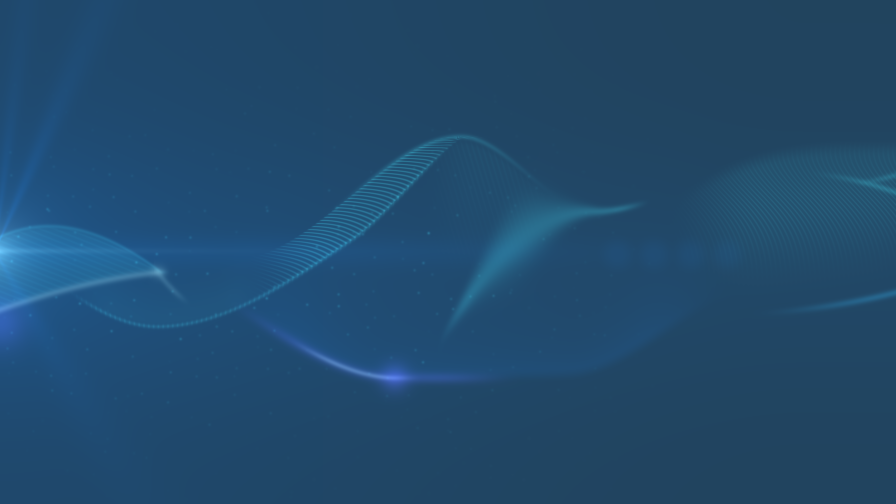
A WebGL 2 fragment shader for this background:

```glsl
#version 300 es
precision highp float;
// Translucent cyan wave ribbons with a lens flare on a deep blue backdrop.
uniform vec2 u_resolution;
out vec4 fragColor;

const vec3 SLATE = vec3(.13, .265, .37);
const vec3 BLUE = vec3(0., .14, .32);
const vec3 CYAN = vec3(.10, .42, .40);
const vec3 VIOLET = vec3(.20, .16, .55);
const vec3 PALE = vec3(.36, .42, .36);

float hash(vec2 p) {
  return fract(sin(dot(p, vec2(127.1, 311.7))) * 43758.5453);
}

// Cubic height between two points with the given end slopes.
float cubic(float x, float ax, float ay, float bx, float by, float sa, float sb) {
  float h = bx - ax, t = clamp((x - ax) / h, 0., 1.);
  return mix(ay, by, t * t * (3. - 2. * t)) + h * t * (1. - t) * (sa * (1. - t) - sb * t);
}

float span(float x, float a, float b, float soft) {
  return smoothstep(a - soft, a + soft, x) * (1. - smoothstep(b - soft, b + soft, x));
}

float bell(float d, float width) {
  return exp(-d * d / (width * width));
}

float spot(vec2 p, vec2 center, float radius) {
  return bell(length(p - center), radius);
}

// Distance to a height curve, corrected for its steepness.
float gap(float y, float height) {
  float slope = dFdx(height) * u_resolution.y;
  return (y - height) / sqrt(1. + min(slope * slope, 9.));
}

float lines(float phase) {
  return pow(.5 + .5 * cos(6.28318 * phase), 2.);
}

float dust(vec2 p, float cells) {
  vec2 id = floor(p * cells);
  vec2 center = .2 + .6 * vec2(hash(id), hash(id + 17.3));
  float level = step(.6, hash(id + 41.7)) * hash(id + 9.1);
  return level * spot(fract(p * cells), center, .0028 * cells);
}

vec3 backdrop(vec2 p) {
  float left = 1. - smoothstep(0., 1.6, p.x);
  float blue = .17 * left + bell(p.y - .46, .25) * (.09 + .1 * left);
  blue += .15 * bell(p.y - .5, .03) * (1. - smoothstep(.5, 1.55, p.x));
  return SLATE + BLUE * blue - .01 * left;
}

vec3 flare(vec2 p) {
  vec2 q = p - vec2(-.01, .502);
  float angle = atan(q.y, q.x), r = length(q);
  float rays = bell(angle - 1.16, .07) + .7 * bell(angle - 1.45, .05) + .5 * bell(angle + 1.05, .12);
  vec3 light = BLUE * (.3 * rays * exp(-r * 2.6) + .35 * exp(-r * 6.));
  light += PALE * (.75 * exp(-r * 26.) + .22 * bell(q.y, .006) * exp(-r * 4.5));
  return light + VIOLET * .35 * spot(p, vec2(0., .36), .05);
}

vec3 leftSheet(vec2 p) {
  float top = cubic(p.x, 0., .53, .32, .46, .45, -.75);
  float low = cubic(p.x, 0., .385, .32, .46, .35, .1);
  float fill = smoothstep(-.004, .012, p.y - low) * smoothstep(-.003, .01, top - p.y);
  float grain = .8 + .2 * lines((p.y + .4 * p.x) * 90.);
  vec3 light = CYAN * (.22 * fill * grain + .22 * bell(p.y - top, .004));
  light += PALE * .36 * bell(p.y - low, .007);
  light *= 1. - smoothstep(.3, .34, p.x);
  float tail = cubic(p.x, .305, .47, .4, .385, -1.4, -.5);
  light += PALE * .22 * bell(gap(p.y, tail), .006) * span(p.x, .31, .36, .02);
  return light + PALE * .25 * spot(p, vec2(.315, .46), .014);
}

vec3 coilRibbon(vec2 p) {
  float top = cubic(p.x, .5, .49, .914, .729, .2, 0.);
  float low = cubic(p.x, .139, .421, .3125, .352, -.7, 0.);
  if (p.x > .3125) low = cubic(p.x, .3125, .352, .694, .521, 0., .68);
  if (p.x > .694) low = cubic(p.x, .694, .521, .914, .725, .68, .7);
  float ridge = p.x < .914 ? top : cubic(p.x, .914, .729, 1.17, .582, 0., -.1);
  float t = clamp((p.y - low) / max(top - low, .01), 0., 1.);
  float inside = smoothstep(-.003, .003, p.y - low) * smoothstep(-.003, .003, top - p.y);
  float coil = lines((.55 * p.x + .83 * p.y) / .0095 + 3. * t * t);
  float light = inside * span(p.x, .57, .9, .08) * (.06 + .35 * coil);
  float beads = .6 + .4 * lines(p.x * 105.);
  light += .32 * beads * bell(gap(p.y, low), .004) * span(p.x, .17, .86, .04);
  light += .26 * bell(gap(p.y, ridge), .005) * span(p.x, .72, 1.02, .1);
  // Thin threads hanging below the crest.
  float under = smoothstep(0., .02, ridge - p.y) * smoothstep(.42, .72, p.y);
  float threads = .6 + .4 * lines(p.x * 100. + p.y * 30.);
  light += .09 * under * threads * span(p.x, .89, 1.05, .06);
  // Faint veil inside the lower loop.
  float veil = smoothstep(0., .01, p.y - low) * bell(p.y - low, .07);
  return CYAN * (light + .08 * veil * span(p.x, .18, .5, .05));
}

vec3 centerSheet(vec2 p) {
  float spine = cubic(p.x, .87, .315, 1.18, .579, 1.7, 0.);
  if (p.x > 1.18) spine = cubic(p.x, 1.18, .579, 1.31, .604, 0., .25);
  float d = gap(p.y, spine), width = .006 + .042 * bell(p.x - 1.04, .09);
  float light = .28 * bell(d - .2 * width, width) + .08 * bell(d, .004 + .4 * width);
  return CYAN * light * span(p.x, .9, 1.26, .035);
}

vec3 violetStrand(vec2 p) {
  float y = cubic(p.x, .463, .394, .787, .25, -.6, 0.);
  if (p.x > .787) y = cubic(p.x, .787, .25, 1.13, .253, 0., .05);
  if (p.x > 1.13) y = cubic(p.x, 1.13, .253, 1.42, .4, .05, .5);
  float d = gap(p.y, y);
  float above = smoothstep(-.01, .02, d) * exp(-max(d, 0.) * 14.);
  vec3 light = BLUE * .24 * above * span(p.x, .52, 1.36, .1);
  light += VIOLET * .28 * bell(d, .011) * span(p.x, .53, .95, .09);
  light += PALE * .38 * bell(d, .005) * span(p.x, .62, .79, .05);
  return light + VIOLET * .42 * spot(p, vec2(.783, .25), .028);
}

vec3 rightSheet(vec2 p) {
  float top = cubic(p.x, 1.32, .6, 1.74, .728, .85, 0.);
  float low = cubic(p.x, 1.4, .375, 1.78, .42, 0., .25);
  float fill = smoothstep(0., .04, top - p.y) * smoothstep(low, low + .24, p.y);
  float mesh = lines(p.x * 105. + 14. * bell(p.y - .7, .12)) * bell(p.y - .58, .1);
  float light = fill * smoothstep(1.32, 1.52, p.x) * (.11 + .14 * mesh);
  float strand = cubic(p.x, 1.58, .66, 1.79, .613, -.1, -.4);
  float fork = cubic(p.x, 1.69, .638, 1.79, .656, 0., .3);
  light += .3 * bell(p.y - strand, .006) * smoothstep(1.6, 1.76, p.x);
  light += .24 * bell(p.y - fork, .006) * smoothstep(1.69, 1.77, p.x);
  return CYAN * light + (CYAN + BLUE) * .22 * bell(p.y - low, .007) * smoothstep(1.48, 1.76, p.x);
}

void main() {
  vec2 p = gl_FragCoord.xy / u_resolution * vec2(1.7778, 1.);
  vec3 color = backdrop(p) + flare(p) + leftSheet(p) + coilRibbon(p);
  color += centerSheet(p) + violetStrand(p) + rightSheet(p);
  // Soft discs along the streak.
  for (float i = 0.; i < 4.; i++) {
    float r = length(p - vec2(1.225 + .073 * i, .495));
    color += BLUE * .11 * (1. - smoothstep(.005, .045, r));
  }
  float specks = dust(p, 16.) + .7 * dust(p, 25.);
  color += CYAN * .34 * specks * bell(p.y - .44, .25) * (1. - smoothstep(.8, 1.4, p.x));
  fragColor = vec4(color, 1.);
}
```
